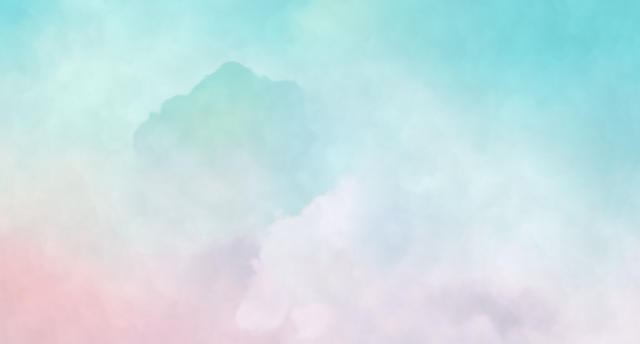
A Shadertoy shader for this texture:

```glsl
// Pastel sky: aqua haze above pink mist, with a mint cumulus and a pale cloud

float hash(vec2 p) {
    return fract(sin(dot(p, vec2(127.1, 311.7))) * 43758.5453);
}

float noise(vec2 p) {
    vec2 i = floor(p), f = fract(p);
    f = f * f * (3.0 - 2.0 * f);
    return mix(mix(hash(i), hash(i + vec2(1, 0)), f.x),
               mix(hash(i + vec2(0, 1)), hash(i + vec2(1, 1)), f.x), f.y);
}

float fbm(vec2 p) {
    float sum = 0.0, amp = 0.5;
    for (int i = 0; i < 5; i++) {
        sum += amp * noise(p);
        p = mat2(1.6, 1.2, -1.2, 1.6) * p + 7.3;
        amp *= 0.5;
    }
    return sum - 0.48;
}

// Soft elliptical patch of light or colour
float glow(vec2 p, vec2 center, vec2 size) {
    vec2 d = (p - center) / size;
    return exp(-dot(d, d));
}

float disc(vec2 p, vec2 center, float radius) {
    return length(p - center) - radius;
}

float smoothMin(float a, float b, float k) {
    float h = max(k - abs(a - b), 0.0) / k;
    return min(a, b) - h * h * k * 0.25;
}

vec3 skyColor(vec2 p) {
    // Vertical wash, separately tuned at left, middle and right
    float t = p.x / 1.855;
    vec3 low = mix(vec3(0.93, 0.80, 0.82), vec3(0.90, 0.87, 0.91), smoothstep(0.05, 0.5, t));
    low = mix(low, vec3(0.93, 0.90, 0.93), smoothstep(0.6, 1.0, t));
    vec3 mid = mix(vec3(0.85, 0.91, 0.90), vec3(0.81, 0.91, 0.92), smoothstep(0.0, 0.6, t));
    vec3 high = mix(vec3(0.65, 0.90, 0.90), vec3(0.53, 0.86, 0.88), smoothstep(0.45, 0.9, t));
    vec3 col = mix(low, mid, smoothstep(0.08, 0.52, p.y));
    col = mix(col, high, smoothstep(0.50, 1.0, p.y));

    // Deep aqua corners and the openings near the top
    col = mix(col, vec3(0.45, 0.84, 0.87), 0.9 * glow(p, vec2(0.0, 1.05), vec2(0.32, 0.16)));
    col = mix(col, vec3(0.46, 0.84, 0.86), 0.9 * glow(p, vec2(1.78, 0.90), vec2(0.42, 0.28)));
    col = mix(col, vec3(0.57, 0.83, 0.87), 0.7 * glow(p, vec2(1.86, 0.62), vec2(0.20, 0.15)));
    col = mix(col, vec3(0.54, 0.87, 0.90), 0.7 * glow(p, vec2(0.78, 0.96), vec2(0.13, 0.10)));

    // Milky haze at upper left, mint patch at the top
    col = mix(col, vec3(0.80, 0.93, 0.91), 0.9 * glow(p, vec2(0.32, 0.75), vec2(0.36, 0.23)));
    col = mix(col, vec3(0.74, 0.93, 0.89), 0.8 * glow(p, vec2(0.92, 0.92), vec2(0.12, 0.08)));

    // Pale diagonal veil falling towards the right
    float veil = p.y - 0.66 + 0.9 * (p.x - 1.18);
    col = mix(col, vec3(0.85, 0.93, 0.94), 0.65 * exp(-veil * veil * 50.0)
        * glow(p, vec2(1.34, 0.50), vec2(0.42, 0.35)));

    // Peach and rose mist
    col = mix(col, vec3(0.91, 0.88, 0.86), 0.6 * glow(p, vec2(0.05, 0.43), vec2(0.30, 0.12)));
    col = mix(col, vec3(0.95, 0.77, 0.78), 0.7 * glow(p, vec2(0.0, 0.14), vec2(0.28, 0.12)));
    return mix(col, vec3(0.92, 0.78, 0.84), 0.6 * glow(p, vec2(0.42, 0.0), vec2(0.42, 0.09)));
}

void mainImage(out vec4 fragColor, in vec2 fragCoord) {
    vec2 p = fragCoord / iResolution.xy * vec2(1.855, 1.0);
    vec2 drift = vec2(fbm(p * 4.0), fbm(p * 4.0 + 19.0));
    vec2 curl = vec2(fbm(p * 15.0 + 4.0), fbm(p * 15.0 + 31.0));
    vec3 col = skyColor(p + drift * 0.20 + curl * 0.06);

    // Mint cumulus: crisp billowed crown, dissolving below
    vec2 q = p + curl * 0.085;
    float crown = disc(q, vec2(0.67, 0.695), 0.110);
    crown = smoothMin(crown, disc(q, vec2(0.55, 0.60), 0.125), 0.03);
    crown = smoothMin(crown, disc(q, vec2(0.79, 0.645), 0.120), 0.03);
    crown = smoothMin(crown, disc(q, vec2(0.65, 0.44), 0.280), 0.05);
    float feather = mix(0.10, 0.007, smoothstep(0.46, 0.58, p.y)) + 0.08 * smoothstep(0.85, 0.98, p.x);
    float mint = smoothstep(feather, -feather, crown) * smoothstep(0.20, 0.50, p.y);
    vec3 mintColor = mix(vec3(0.83, 0.87, 0.88), vec3(0.60, 0.86, 0.84), smoothstep(0.42, 0.80, p.y));
    mintColor = mix(mintColor, vec3(0.68, 0.86, 0.89), 0.7 * smoothstep(0.68, 0.88, p.x));
    mintColor = mix(mintColor, vec3(0.75, 0.90, 0.83), 0.6 * glow(q, vec2(0.63, 0.65), vec2(0.13, 0.08)));
    col = mix(col, mintColor, 0.95 * mint);
    col = mix(col, vec3(0.72, 0.88, 0.91), 0.55 * glow(p + drift * 0.1, vec2(0.98, 0.61), vec2(0.14, 0.10)));

    // Lavender and mauve shadows around the pale cloud
    vec2 s = p + drift * 0.25 + curl * 0.12;
    col = mix(col, vec3(0.82, 0.81, 0.87), 0.7 * glow(s, vec2(0.66, 0.20), vec2(0.10, 0.06)));
    col = mix(col, vec3(0.78, 0.85, 0.91), 0.8 * glow(s, vec2(1.13, 0.36), vec2(0.13, 0.12)));
    col = mix(col, vec3(0.81, 0.79, 0.85), 0.8 * glow(s, vec2(1.41, 0.07), vec2(0.16, 0.06)));

    // Pale cloud: a peak leaning right, a bright column and low puffs
    float peak = disc(q, vec2(0.88, 0.25), 0.130);
    peak = smoothMin(peak, disc(q, vec2(0.96, 0.35), 0.080), 0.06);
    peak = smoothMin(peak, disc(q, vec2(1.01, 0.43), 0.045), 0.06);
    float soft = 0.012 + 0.11 * smoothstep(0.95, 1.10, p.x) + 0.08 * smoothstep(0.26, 0.12, p.y);
    col = mix(col, vec3(0.92, 0.92, 0.95), 0.9 * smoothstep(soft, -soft, peak));
    col = mix(col, vec3(0.89, 0.87, 0.89), 0.7 * glow(s, vec2(0.95, 0.18), vec2(0.13, 0.07)));
    float puffs = disc(q, vec2(0.765, 0.10), 0.065);
    puffs = smoothMin(puffs, disc(q, vec2(0.745, 0.21), 0.025), 0.12);
    puffs = min(puffs, disc(q, vec2(0.91, 0.055), 0.055));
    col = mix(col, vec3(0.94, 0.90, 0.94), 0.85 * smoothstep(0.012, -0.012, puffs));
    col = mix(col, vec3(0.95, 0.90, 0.91), 0.7 * smoothstep(0.02, -0.02, disc(q, vec2(-0.01, 0.35), 0.035)));

    // Wispy light and faint painted streaks
    col += drift.x * 0.07 + curl.x * vec3(0.075, 0.05, 0.045) + 0.03 * fbm(s * vec2(34.0, 22.0));
    fragColor = vec4(clamp(col, 0.0, 1.0), 1.0);
}
```
